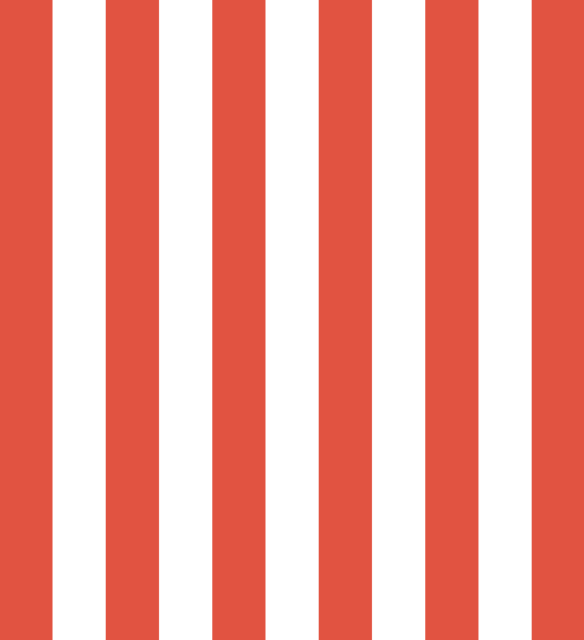
Write a Shadertoy shader that draws this pattern.

```glsl
// Upright cabana stripes: even bands of coral red and white, centred on a white band.

const vec3 CORAL = vec3(0.882, 0.325, 0.255);
const vec3 WHITE = vec3(1.0);

const float PERIOD = 0.18234;     // one red and one white band, in canvas widths
const float BAND_WIDTH = 0.09117; // a red band, in canvas widths
const float CENTRE = 0.5002;      // middle of the central white band

// Signed distance to the nearest band; negative inside it.
float bandDistance(float x, float bandCentre, float period, float width) {
    float offset = (fract((x - bandCentre) / period + 0.5) - 0.5) * period;
    return abs(offset) - 0.5 * width;
}

// Coverage of a shape, blended over one pixel at its edge.
float coverage(float distance, float pixel) {
    return clamp(0.5 - distance / pixel, 0.0, 1.0);
}

void mainImage(out vec4 fragColor, in vec2 fragCoord) {
    float x = fragCoord.x / iResolution.x;
    float pixel = 1.2 / iResolution.x;

    // Red bands sit half a period away from the central white one.
    float band = bandDistance(x, CENTRE + 0.5 * PERIOD, PERIOD, BAND_WIDTH);
    vec3 color = mix(WHITE, CORAL, coverage(band, pixel));

    fragColor = vec4(color, 1.0);
}
```
